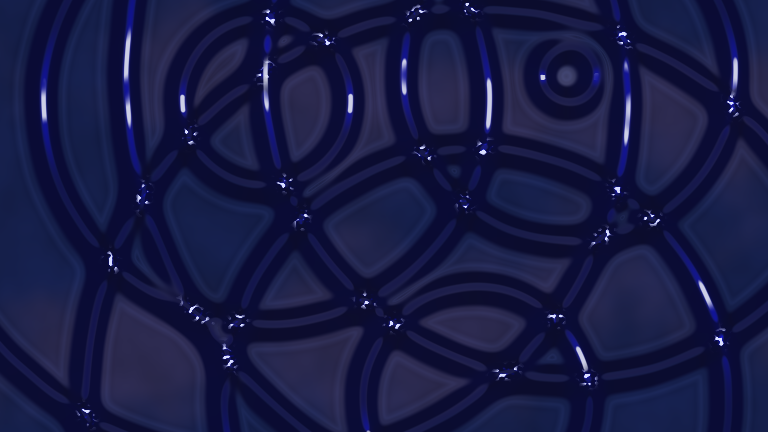
A WebGL 1 fragment shader for this background:

```glsl
precision highp float;
// Dark blue water with three sets of crossing ripple rings and white glints.
uniform vec2 u_resolution;

vec2 hashGradient(vec2 cell) {
  float a = fract(sin(dot(cell, vec2(127.1, 311.7))) * 43758.5) * 6.2832;
  return vec2(cos(a), sin(a));
}

float gradientNoise(vec2 p) {
  vec2 i = floor(p), f = fract(p);
  vec2 u = f * f * f * (f * (f * 6.0 - 15.0) + 10.0);
  vec2 e = vec2(1.0, 0.0);
  float low = mix(dot(hashGradient(i), f), dot(hashGradient(i + e), f - e), u.x);
  float high = mix(dot(hashGradient(i + e.yx), f - e.yx),
                   dot(hashGradient(i + 1.0), f - 1.0), u.x);
  return mix(low, high, u.y);
}

float clouds(vec2 p) {
  return gradientNoise(p) + 0.5 * gradientNoise(p * 2.1 + 7.3)
       + 0.25 * gradientNoise(p * 4.3 + 3.1);
}

// Sums over all rings
vec2 slope = vec2(0.0);
float crest = 0.0, crestSquares = 0.0, crestSide = 0.0;
float glint = 0.0, halo = 0.0;

void addRipples(vec2 p, vec2 centre, float firstRadius, vec2 glintAxis) {
  vec2 offset = p - centre;
  float dist = length(offset);
  vec2 dir = offset / max(dist, 0.0001);
  float turn = abs(dir.x * glintAxis.y - dir.y * glintAxis.x);
  float lean = dot(dir, vec2(0.009, 0.006));  // crests lean to the light
  for (int k = 0; k < 4; k++) {
    float radius = firstRadius + 0.321 * float(k);
    if (radius > 1.1) break;
    float d = dist - radius;
    float t = (d - lean * exp(-pow(d / 0.035, 2.0))) / 0.022;
    slope += dir * t * exp(0.5 - 0.5 * t * t);
    float c = d - lean;
    float top = exp(-pow(c / 0.013, 2.0));
    crest += top;
    crestSquares += top * top;
    crestSide += top * dir.x * dir.x;
    glint += exp(-pow(c / 0.007, 2.0)) * smoothstep(0.15, 0.08, turn);
    halo += exp(-pow(c / 0.01, 2.0)) * smoothstep(0.4, 0.05, turn);
  }
}

void main() {
  vec2 p = gl_FragCoord.xy / u_resolution.y;
  vec2 warped = p + 0.003 * vec2(gradientNoise(p * 9.0), gradientNoise(p * 9.0 + 20.0));
  addRipples(warped, vec2(1.310, 0.822), 0.063, vec2(1.0, 0.0));
  addRipples(warped, vec2(0.608, 0.760), 0.195, vec2(1.0, 0.0));
  addRipples(warped, vec2(1.095, 0.069), 0.262, vec2(0.93, 0.37));
  float steepness = length(slope);
  float flank = smoothstep(0.4, 0.78, steepness);

  // Flat water reflecting bands of purple haze, bent a little by the ripples
  float haze = 0.52 + 0.38 * cos((p.y - 0.77) * 11.6);
  haze += 0.7 * clouds(p * 3.5 + slope * 0.12 + vec2(1.7, 4.2));
  haze -= 0.7 * smoothstep(0.45, 0.1, p.x) * smoothstep(0.1, 0.4, p.y);
  haze -= 0.5 * smoothstep(1.1, 1.4, p.x) * smoothstep(0.5, 0.3, p.y);
  vec3 color = mix(vec3(0.085, 0.125, 0.30), vec3(0.18, 0.172, 0.325),
                   smoothstep(0.0, 1.0, haze));
  color *= 0.97 + 0.12 * clouds(p * 7.0);
  color += 0.09 * smoothstep(0.035, 0.015, length(p - vec2(1.308, 0.822)));

  // Pale bevel around each patch, then the dark steep flanks
  float bevel = exp(-pow((steepness - 0.2) / 0.08, 2.0))
              - 0.4 * exp(-pow((steepness - 0.05) / 0.03, 2.0));
  color += vec3(0.02, 0.025, 0.04) * bevel * (1.0 - min(crest, 1.0));
  float sideways = abs(slope.x) / max(steepness, 0.001);
  vec3 flankColor = mix(vec3(0.04, 0.043, 0.165), vec3(0.035, 0.04, 0.205), sideways);
  color = mix(color, flankColor, flank * 0.95);

  // Crests, bluer where they face sideways
  float side = crestSide / max(crest, 0.001);
  vec3 crestColor = mix(vec3(0.105, 0.11, 0.285), vec3(0.06, 0.065, 0.30), side);
  color = mix(color, crestColor, min(crest, 1.0) * (1.0 - flank) * 0.85);
  color += vec3(0.0, 0.0, 0.3) * min(halo, 1.0) * (1.0 - 0.7 * flank);

  // Sparkles where rings cross
  float crossing = clamp(crest * crest - crestSquares, 0.0, 1.0);
  float grain = gradientNoise(p * vec2(80.0, 95.0));
  float sparkle = crossing * smoothstep(0.16, 0.32, grain);
  color += vec3(0.0, 0.0, 0.32) * crossing * smoothstep(-0.05, 0.3, grain);
  color = mix(color, vec3(0.85, 0.87, 1.0), min(sparkle * 1.5, 1.0));

  // Long glints along the crests
  float streak = smoothstep(0.35, 0.8, glint) * smoothstep(-0.3, 0.1, gradientNoise(p * 13.0));
  color = mix(color, vec3(0.84, 0.85, 0.92), streak * 0.95);

  gl_FragColor = vec4(color, 1.0);
}
```
